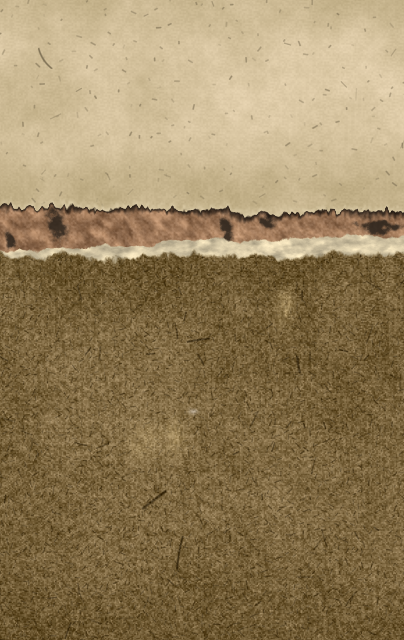
This texture is drawn by a Shadertoy shader. Its source:

```glsl
// Torn pale paper over a strip of bare wood, above coarse brown fibre board.
const vec3 PAPER_LIGHT = vec3(0.865, 0.79, 0.65);
const vec3 PAPER_DARK = vec3(0.73, 0.66, 0.50);
const vec3 PAPER_FLECK = vec3(0.44, 0.39, 0.29);
const vec3 BOARD_LIGHT = vec3(0.55, 0.46, 0.305);
const vec3 BOARD_DARK = vec3(0.37, 0.29, 0.14);
const vec3 BOARD_STRAW = vec3(0.66, 0.56, 0.40);
const vec3 BOARD_BARK = vec3(0.21, 0.155, 0.06);
const vec3 WOOD_LIGHT = vec3(0.76, 0.59, 0.45);
const vec3 WOOD_DARK = vec3(0.46, 0.33, 0.23);
const vec3 STAIN = vec3(0.17, 0.14, 0.11);
const vec3 TORN_PULP = vec3(0.89, 0.83, 0.69);
const float PAPER_EDGE = 0.671;
const float FRINGE = 0.016;
const float BOARD_GRAIN = 0.20;
const float PAPER_GRAIN = 0.045;
const float PI = 3.14159;

float hash(vec2 p) { return fract(sin(dot(p, vec2(127.1, 311.7))) * 43758.5453); }

float noise(vec2 p) {
    vec2 i = floor(p), f = fract(p);
    f = f * f * (3.0 - 2.0 * f);
    return mix(mix(hash(i), hash(i + vec2(1, 0)), f.x),
               mix(hash(i + vec2(0, 1)), hash(i + vec2(1, 1)), f.x), f.y);
}

float fbm(vec2 p) {
    float sum = 0.0, amp = 0.5;
    for (int i = 0; i < 4; i++) {
        sum += amp * noise(p);
        p = mat2(1.6, 1.2, -1.2, 1.6) * p + 7.3;
        amp *= 0.5;
    }
    return sum / 0.9375;
}

// Coverage of one slightly bent strand around the origin
float strand(vec2 q, float angle, float halfLength, float bend, float width) {
    vec2 dir = vec2(cos(angle), sin(angle));
    q = vec2(dot(q, dir), dot(q, vec2(-dir.y, dir.x)));
    q.y += bend * q.x * q.x;
    float d = length(vec2(max(abs(q.x) - halfLength, 0.0), q.y));
    return 1.0 - smoothstep(0.0, width + 0.8 / iResolution.y, d);
}

// Scattered strands, one candidate per cell
float fibres(vec2 p, float cells, float density, float reach, float width, float seed) {
    vec2 cell = floor(p * cells);
    float cover = 0.0;
    for (int j = -1; j <= 1; j++)
    for (int i = -1; i <= 1; i++) {
        vec2 c = cell + vec2(i, j), k = c + seed;
        if (hash(k) > density) continue;
        vec2 centre = (c + vec2(hash(k + 17.0), hash(k + 31.0))) / cells;
        float size = mix(0.2, 1.0, hash(k + 43.0)) * reach / cells;
        float bend = (hash(k + 59.0) - 0.5) * cells * 0.4;
        float ink = mix(0.25, 1.0, hash(k + 71.0));
        cover = max(cover, ink * strand(p - centre, hash(k + 83.0) * PI, size, bend, width));
    }
    return cover;
}

float blob(vec2 p, vec2 centre, vec2 radius) {
    vec2 q = (p - centre) / radius;
    return exp(-dot(q, q));
}

vec3 boardColour(vec2 p) {
    float tone = 0.50 + 0.8 * (fbm(p * 9.0) - 0.5) + 1.1 * (fbm(p * 120.0) - 0.5);
    tone += 0.22 * blob(p, vec2(0.30, 0.33), vec2(0.34, 0.20));
    tone -= 0.25 * smoothstep(0.50, 0.60, p.y) + 0.15 * smoothstep(0.15, 0.0, p.y);
    vec3 col = mix(BOARD_DARK, BOARD_LIGHT, tone);
    col = mix(col, BOARD_STRAW, 0.50 * fibres(p, 120.0, 0.75, 0.55, 0.0006, 3.0));
    col = mix(col, BOARD_BARK, 0.55 * fibres(p, 110.0, 0.65, 0.55, 0.0007, 140.0));
    col = mix(col, BOARD_BARK, 0.75 * fibres(p, 26.0, 0.35, 0.38, 0.0010, 260.0));
    // Long dark splinters
    float bark = strand(p - vec2(0.241, 0.219), 0.65, 0.022, 0.0, 0.0025);
    bark = max(bark, strand(p - vec2(0.466, 0.430), 1.75, 0.012, 3.0, 0.0022));
    bark = max(bark, strand(p - vec2(0.280, 0.137), 1.40, 0.025, 2.0, 0.0014));
    bark = max(bark, strand(p - vec2(0.310, 0.469), 0.15, 0.017, 2.0, 0.0016));
    col = mix(col, BOARD_BARK, 0.85 * bark);
    // Rubbed pale scars, broken up by the grain
    float rough = smoothstep(0.25, 0.75, fbm(p * vec2(190.0, 80.0)));
    float scar = 1.3 * blob(p, vec2(0.445, 0.521), vec2(0.011, 0.025));
    scar += 0.8 * blob(p, vec2(0.225, 0.310), vec2(0.025, 0.026));
    scar += 0.8 * blob(p, vec2(0.272, 0.318), vec2(0.018, 0.027));
    col = mix(col, vec3(0.72, 0.62, 0.43), min(scar * (0.25 + 0.75 * rough), 0.85));
    col = mix(col, vec3(0.75, 0.70, 0.63), 0.7 * blob(p, vec2(0.302, 0.357), vec2(0.007, 0.004)));
    return col + BOARD_GRAIN * (noise(p * 460.0) - 0.5);
}

vec3 paperColour(vec2 p) {
    float tone = 0.60 + 1.0 * (fbm(p * 13.0) - 0.5) + 0.4 * (fbm(p * 55.0) - 0.5);
    tone += 0.35 * blob(p, vec2(0.52, 0.86), vec2(0.32, 0.09));
    tone -= 0.28 * smoothstep(0.80, 0.70, p.y) + 0.20 * smoothstep(0.93, 1.0, p.y);
    vec3 col = mix(PAPER_DARK, PAPER_LIGHT, tone) + PAPER_GRAIN * (noise(p * 380.0) - 0.5);
    col = mix(col, PAPER_FLECK, 0.60 * fibres(p, 48.0, 0.40, 0.17, 0.0012, 410.0));
    col = mix(col, PAPER_FLECK, 0.45 * fibres(p, 22.0, 0.25, 0.32, 0.0007, 530.0));
    float crack = strand(p - vec2(0.068, 0.907), 2.15, 0.018, 9.0, 0.0014);
    return mix(col, PAPER_FLECK, 0.8 * crack);
}

vec3 woodColour(vec2 p) {
    float streak = fbm(vec2(p.x + 0.5 * p.y, p.y) * vec2(75.0, 60.0));
    vec3 col = mix(WOOD_DARK, WOOD_LIGHT, 0.5 + 1.5 * (streak - 0.5));
    col += 0.10 * (noise(p * 330.0) - 0.5);
    vec2 q = p + vec2(0.25 * (p.y - 0.645), 0.0) + 0.012 * (fbm(p * 60.0) - 0.5);
    float stain = blob(q, vec2(0.090, 0.648), vec2(0.017, 0.035));
    stain += blob(q, vec2(0.012, 0.625), vec2(0.010, 0.015));
    stain += blob(q, vec2(0.353, 0.640), vec2(0.010, 0.030));
    stain += blob(q, vec2(0.420, 0.654), vec2(0.016, 0.012));
    stain += blob(q, vec2(0.590, 0.645), vec2(0.050, 0.009));
    return mix(col, STAIN, 0.85 * smoothstep(0.25, 0.85, stain * (0.2 + 1.5 * fbm(p * 110.0))));
}

void mainImage(out vec4 fragColor, in vec2 fragCoord) {
    vec2 p = fragCoord / iResolution.y;
    float px = 1.0 / iResolution.y;
    float ragged = fbm(p * vec2(85.0, 50.0)) - 0.5;

    // Signed heights above each torn boundary
    float hem = PAPER_EDGE + 0.016 * exp(-p.x / 0.06) + 0.010 * (noise(vec2(p.x * 18.0, 2.0)) - 0.5);
    float paperD = p.y - hem + FRINGE * ragged + 0.008 * (noise(p * vec2(230.0, 90.0)) - 0.5);
    float pulpTop = 0.611 + 0.035 * p.x + 0.012 * (noise(vec2(p.x * 38.0, 9.0)) - 0.5);
    float pulpD = p.y - pulpTop + 0.012 * ragged;
    float boardTop = 0.599 - 0.008 * blob(p, vec2(0.17, 0.59), vec2(0.05)) + 0.010 * (noise(vec2(p.x * 30.0, 21.0)) - 0.5);
    float boardD = p.y - boardTop + 0.022 * ragged;

    // Board, torn pulp strip, wood, then the overhanging paper
    vec3 col = boardColour(p);
    vec3 pulp = TORN_PULP * (0.62 + 0.58 * fbm(p * vec2(60.0, 95.0)));
    col = mix(col, pulp, smoothstep(-px, 0.004 + px, boardD));
    float shade = smoothstep(0.0, 0.005 + 0.012 * noise(vec2(p.x * 25.0, 5.0)), -paperD);
    col = mix(col, woodColour(p) * mix(0.3, 1.0, shade), smoothstep(-px, px, pulpD));
    float fray = (1.0 - smoothstep(0.0, 0.013, paperD)) * (0.2 + 0.8 * noise(p * 180.0));
    vec3 paper = mix(paperColour(p), TORN_PULP, 0.8 * fray);
    col = mix(col, paper, smoothstep(-px, px, paperD));
    fragColor = vec4(clamp(col, 0.0, 1.0), 1.0);
}
```
